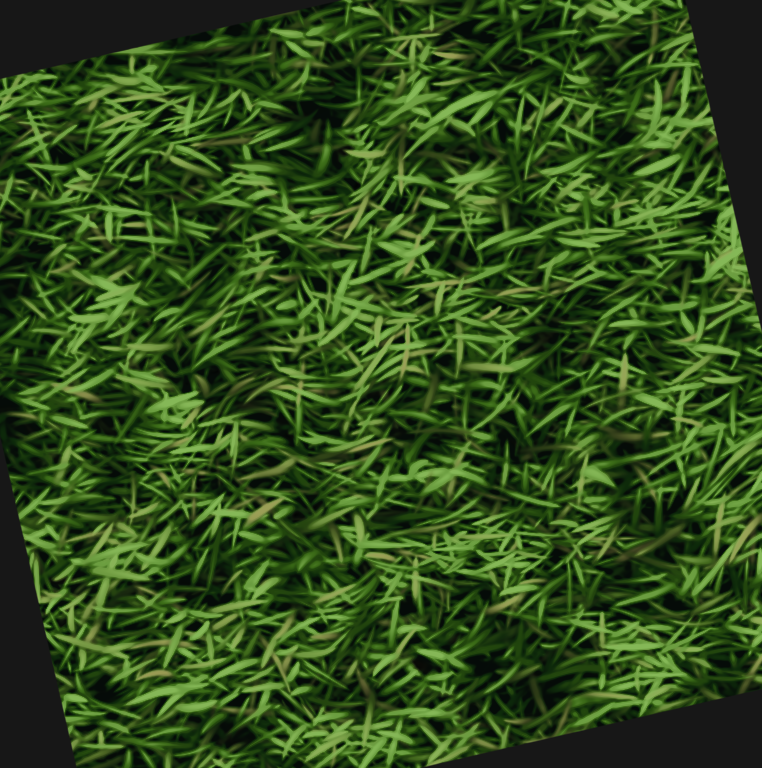
A Shadertoy shader for this texture:

```glsl
#define LAYERS 16
#define CELL vec2(0.082, 0.026)
#define BLADE_HALF_LENGTH 0.055
#define BLADE_HALF_WIDTH 0.0056
#define PRESENCE 0.74
#define EDGE_SOFTNESS 0.0038
#define SHADOW_REACH 0.009
#define SHADOW_DEPTH 0.24
#define PATCH_TILT 0.2269
#define PATCH_HALF_SIZE 0.4985
#define BORDER_COLOR vec3(0.09)

vec4 hash4(vec3 p) {
    vec4 q = fract(p.xyzx * vec4(0.1031, 0.1030, 0.0973, 0.1099));
    q += dot(q, q.wzxy + 33.33);
    return fract((q.xxyz + q.yzzw) * q.zywx);
}

float noise(vec2 p, float seed) {
    vec2 i = floor(p), f = fract(p);
    f = f * f * (3.0 - 2.0 * f);
    float a = hash4(vec3(i, seed)).x;
    float b = hash4(vec3(i + vec2(1, 0), seed)).x;
    float c = hash4(vec3(i + vec2(0, 1), seed)).x;
    float d = hash4(vec3(i + 1.0, seed)).x;
    return mix(mix(a, b, f.x), mix(c, d, f.x), f.y);
}

mat2 rotation(float a) {
    float c = cos(a), s = sin(a);
    return mat2(c, -s, s, c);
}

// From shaded gaps through green to lit tips
vec3 grassColor(float tone, float dryness) {
    vec3 c = mix(vec3(0.02, 0.045, 0.03), vec3(0.05, 0.16, 0.04), smoothstep(0.08, 0.28, tone));
    c = mix(c, vec3(0.13, 0.27, 0.05), smoothstep(0.26, 0.46, tone));
    c = mix(c, vec3(0.23, 0.42, 0.09), smoothstep(0.48, 0.68, tone));
    c = mix(c, vec3(0.42, 0.62, 0.25), smoothstep(0.66, 0.90, tone));
    c = mix(c, vec3(0.52, 0.72, 0.34), smoothstep(0.95, 1.5, tone));
    vec3 straw = vec3(0.58, 0.54, 0.31) * min(tone, 1.1);
    return mix(c, straw, dryness);
}

// Paints one blade over the surface: x is tone, y is dryness
void paintBlade(inout vec2 surface, vec2 q, vec4 r, vec4 s, float depth) {
    float halfLength = BLADE_HALF_LENGTH * mix(0.4, 1.0, r.w);
    q = rotation((r.z - 0.5) * 1.1) * q;
    q.x *= s.x < 0.5 ? -1.0 : 1.0;
    float along = q.x / halfLength;
    if (abs(along) > 1.0) return;

    // Narrow base, widest near the middle, pointed tip
    q.y += (s.y - 0.5) * 0.014 * (along * along - 0.4);
    float t = along * 0.5 + 0.5;
    float width = BLADE_HALF_WIDTH * mix(0.5, 1.15, s.z);
    width *= mix(0.5, 1.0, smoothstep(0.0, 0.4, t)) * (1.0 - t * t * t);
    float d = abs(q.y) - width;
    float ends = smoothstep(0.0, 0.3, t) * smoothstep(1.0, 0.85, t);

    float shadow = smoothstep(SHADOW_REACH, 0.0, d) * ends;
    surface.x *= 1.0 - SHADOW_DEPTH * shadow;

    float tone = 0.24 + 0.84 * depth + 0.7 * (s.w - 0.5);
    float side = clamp(q.y / BLADE_HALF_WIDTH, -1.0, 1.0);
    tone *= mix(0.45, 1.3, t) * (1.05 + 0.2 * side - 0.3 * side * side);
    float dryness = 0.8 * pow(fract(r.x * 7.3 + s.y * 5.1), 6.0);
    float cover = smoothstep(EDGE_SOFTNESS, -EDGE_SOFTNESS, d) * ends;
    surface = mix(surface, vec2(max(tone, 0.0), dryness), cover);
}

// Stacks sheets of blades, each with its own main direction
vec2 grass(vec2 p) {
    vec2 surface = vec2(0.03, 0.0);
    for (int k = 0; k < LAYERS; k++) {
        float layer = float(k);
        float depth = layer / float(LAYERS - 1);
        vec4 h = hash4(vec3(layer, 17.0, 5.0));
        float spread = 2.0 * fract(layer * 0.618 + 0.3) - 1.0;
        float angle = 0.1 + spread * (0.65 + 0.55 * abs(spread));
        vec2 g = rotation(angle) * p + h.zw * 3.0;
        vec2 home = floor(g / CELL);
        for (int j = -2; j <= 2; j++)
        for (int i = -1; i <= 1; i++) {
            vec2 id = home + vec2(i, j);
            vec4 r = hash4(vec3(id + 200.0, layer + 1.0));
            vec4 s = hash4(vec3(id + 300.0, layer + 41.0));
            if (fract(r.y * 9.7 + s.x * 3.1) > PRESENCE) continue;
            vec2 center = (id + 0.5 + 0.9 * (r.xy - 0.5)) * CELL;
            paintBlade(surface, g - center, r, s, depth);
        }
    }
    return surface;
}

void mainImage(out vec4 fragColor, in vec2 fragCoord) {
    vec2 p = fragCoord / iResolution.y;
    vec2 middle = 0.5 * iResolution.xy / iResolution.y;

    // Gentle warp gathers the blades into tufts
    vec2 warp = vec2(noise(p * 9.0, 3.0), noise(p * 9.0, 9.0)) - 0.5;
    vec2 surface = grass(p + 0.03 * warp);

    // Broad light, with shaded hollows between tufts
    float light = noise(p * 7.0, 21.0) * 0.4 + noise(p * 21.0, 27.0) * 0.6;
    float tone = surface.x * mix(0.15, 1.85, light);
    vec3 color = grassColor(tone, surface.y);

    // Tilted square of turf on a dark border
    vec2 q = abs(rotation(PATCH_TILT) * (p - middle));
    float edge = max(q.x, q.y) - PATCH_HALF_SIZE;
    float pixel = 1.0 / iResolution.y;
    color = mix(color, BORDER_COLOR, smoothstep(-pixel, pixel, edge));
    fragColor = vec4(color, 1.0);
}
```
